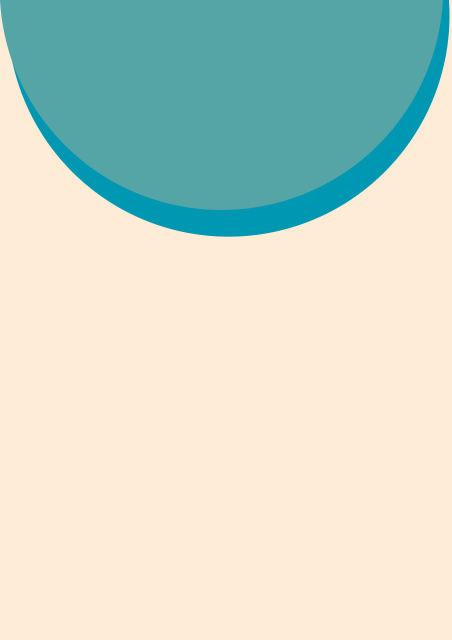
Write a Shadertoy shader that draws this background.

```glsl
#define CREAM vec3(1.0, 0.925, 0.845)
#define TEAL vec3(0.333, 0.643, 0.651)
#define BLUE vec3(0.0, 0.592, 0.702)
#define FRONT_CENTER vec2(0.3464, 1.0188)
#define FRONT_RADIUS 0.3469
#define BACK_CENTER vec2(0.3574, 0.9759)
#define BACK_RADIUS 0.3457

// Antialiased disc coverage, one pixel wide at the rim
float discMask(vec2 point, vec2 center, float radius, float pixel) {
    float edgeDistance = length(point - center) - radius;
    return clamp(0.5 - edgeDistance / pixel, 0.0, 1.0);
}

void mainImage(out vec4 fragColor, in vec2 fragCoord) {
    // Lengths are fractions of the canvas height
    float pixel = 1.0 / iResolution.y;
    vec2 point = fragCoord * pixel;

    // Keep the layout fitted to the canvas width
    const float designAspect = 362.0 / 512.0;
    float widthScale = designAspect * iResolution.y / iResolution.x;
    point.x *= widthScale;

    // Blue disc behind, teal disc in front
    vec3 color = CREAM;
    color = mix(color, BLUE, discMask(point, BACK_CENTER, BACK_RADIUS, pixel));
    color = mix(color, TEAL, discMask(point, FRONT_CENTER, FRONT_RADIUS, pixel));

    fragColor = vec4(color, 1.0);
}
```
